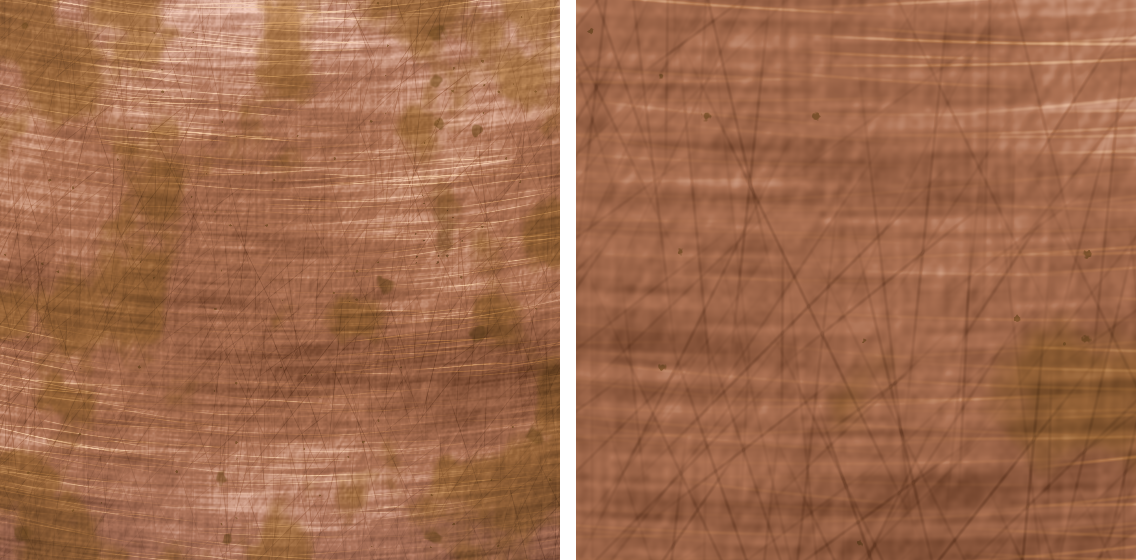
Left: the whole. Right: its middle third, enlarged.
A three.js fragment shader for this texture:

```glsl
// Worn, brushed copper sheet: a broad sheen sets the tone along a copper ramp,
// bowed brush streaks and random cell-based scratches cut into it,
// and ochre patina with cellular specks stains the surface.

#define DARK vec3(0.50, 0.31, 0.22)
#define MID vec3(0.68, 0.45, 0.34)
#define LIGHT vec3(0.89, 0.72, 0.64)
#define PATINA vec3(0.50, 0.33, 0.14)
#define BOW 0.17
#define BRUSH 0.62
#define GLINT 0.75
#define CUT 0.42
#define HALF_WIDTH 0.0017
#define GLINT_LAYERS 8
#define CUT_LAYERS 12

varying vec2 vUv;

float hash(vec2 p) {
  vec3 q = fract(p.xyx * vec3(0.1031, 0.1030, 0.0973));
  q += dot(q, q.yzx + 33.33);
  return fract((q.x + q.y) * q.z);
}

float noise(vec2 p) {
  vec2 i = floor(p), f = fract(p);
  f = f * f * (3.0 - 2.0 * f);
  float low = mix(hash(i), hash(i + vec2(1.0, 0.0)), f.x);
  float high = mix(hash(i + vec2(0.0, 1.0)), hash(i + 1.0), f.x);
  return mix(low, high, f.y);
}

float fbm(vec2 p) {
  float sum = 0.0, gain = 0.5;
  for (int i = 0; i < 5; i++) {
    sum += gain * noise(p);
    p = p * 2.03 + 17.3;
    gain *= 0.5;
  }
  return sum;
}

vec2 rotate(vec2 p, float angle) {
  float c = cos(angle), s = sin(angle);
  return vec2(c * p.x + s * p.y, c * p.y - s * p.x);
}

float glow(vec2 p, vec2 center, vec2 radius) {
  vec2 d = (p - center) / radius;
  return exp(-dot(d, d));
}

// One tapered, slightly tilted line along x in each cell that holds one
float scratch(vec2 p, vec2 cell, float density, float seed) {
  vec2 q = p / cell + seed * 7.31;
  q.x += 5.0 * hash(vec2(floor(q.y), seed));
  vec2 id = floor(q) + seed * 13.0, f = fract(q) - 0.5;
  float tilt = hash(id + 3.7) - 0.5;
  float offset = 0.4 * (hash(id + 9.2) - 0.5);
  float dist = abs(f.y - offset - 0.5 * tilt * f.x) * cell.y;
  float reach = mix(0.2, 0.5, hash(id + 21.4));
  float taper = 1.0 - smoothstep(0.3 * reach, reach, abs(f.x));
  float strength = step(hash(id), density) * mix(0.3, 1.0, hash(id + 5.1));
  return strength * taper * (1.0 - smoothstep(0.0, HALF_WIDTH, dist));
}

// Round specks with ragged rims, at most one per cell
float specks(vec2 p, float count, float density) {
  vec2 id = floor(p * count), f = fract(p * count);
  vec2 center = 0.35 + 0.3 * vec2(hash(id + 1.3), hash(id + 8.6));
  float radius = mix(0.08, 0.24, hash(id + 4.4));
  float dist = length(f - center) + 0.14 * (noise(p * count * 9.0) - 0.5);
  return step(hash(id), density) * (1.0 - smoothstep(0.5 * radius, radius, dist));
}

// Broad light and shade across the sheet
float sheen(vec2 p) {
  vec2 w = p + 0.12 * (vec2(fbm(p * 4.0), fbm(p * 4.0 + 31.0)) - 0.5);
  float t = 0.75 * glow(w, vec2(0.40, 0.96), vec2(0.24, 0.13));
  t += 0.65 * glow(w, vec2(0.98, 0.88), vec2(0.26, 0.13));
  t += 0.35 * glow(w, vec2(0.48, 0.11), vec2(0.32, 0.06));
  t += 0.30 * glow(w, vec2(0.02, 0.75), vec2(0.12, 0.18));
  t -= 0.95 * glow(w, vec2(1.02, 0.33), vec2(0.22, 0.09));
  t -= 0.45 * glow(w, vec2(0.53, 0.34), vec2(0.13, 0.07));
  t -= 0.55 * (1.0 - smoothstep(0.0, 0.35, w.y)) * smoothstep(0.12, 0.5, abs(w.x - 0.48));
  return t + 1.1 * (fbm(p * vec2(4.0, 6.0) + 6.0) - 0.5);
}

void main() {
  vec2 p = vUv, bowed = vec2(p.x, p.y - BOW * (p.x - 0.5) * (p.x - 0.5));
  float tone = sheen(p) - 0.08;
  // Fine brushing along the bow, crossed by steep and slanted fibres
  float brush = noise(bowed * vec2(7.0, 95.0)) + noise(bowed * vec2(16.0, 230.0) + 40.0) - 1.0;
  float fibre = noise(p * vec2(240.0, 16.0)) + noise(rotate(p, 1.0) * vec2(18.0, 220.0)) - 1.0;
  tone += BRUSH * (brush + 0.55 * fibre) + 0.25 * (noise(p * 256.0) - 0.5);
  // Bright scratches gather in bowed bands
  float bands = smoothstep(0.38, 0.75, noise(bowed * vec2(2.5, 9.0) + 2.0));
  bands += 0.6 * glow(p, vec2(0.45, 0.18), vec2(0.45, 0.14));
  float glints = 0.0, cuts = 0.0;
  for (int i = 0; i < GLINT_LAYERS; i++) {
    float k = float(i);
    vec2 q = rotate(bowed, 0.16 * (fract(k * 0.618) - 0.5));
    glints += scratch(q, vec2(0.24 + 0.03 * k, 0.014), 0.4, k + 1.0);
  }
  glints = min(glints * (0.2 + bands), 1.4);
  // Dark cuts run steeply in many directions
  for (int i = 0; i < CUT_LAYERS; i++) {
    float k = float(i);
    vec2 q = rotate(p, mix(0.65, 2.1, fract(k * 0.618)));
    cuts += scratch(q, vec2(0.20 + 0.03 * k, 0.026), 0.45, k + 30.0);
  }
  cuts *= 0.35 + 1.1 * noise(p * 4.0 + 11.0);
  cuts += 0.7 * scratch(rotate(p, 1.57), vec2(0.8, 0.08), 0.7, 60.0);
  // Copper ramp, pinker towards the top and bottom edges
  tone = clamp(tone + GLINT * glints - CUT * min(cuts, 1.6), -1.6, 1.25);
  vec3 color = tone < 0.0 ? mix(MID, DARK, -tone) : mix(MID, LIGHT, tone);
  float pink = smoothstep(0.2, 0.5, abs(p.y - 0.5)) - 0.4;
  color += vec3(0.0, 0.008, 0.03) * pink - vec3(0.0, 0.0, 0.05) * glints;
  // Ochre patina near the rim and in one darker stain
  float stain = glow(p, vec2(0.78, 0.57), vec2(0.05, 0.07));
  float rim = smoothstep(0.28, 0.62, length(p - 0.5));
  float growth = fbm(p * vec2(8.0, 7.0) + 53.0) + 0.16 * rim + 0.22 * stain;
  float spots = 0.6 * specks(p, 11.0, 0.07);
  spots += 0.7 * specks(p + 0.37, 75.0, 0.015 + 0.25 * stain);
  vec3 ochre = PATINA * (1.08 + 0.26 * tone) * (1.0 - 0.25 * stain);
  color = mix(color, ochre, 0.62 * smoothstep(0.58, 0.74, growth));
  color = mix(color, ochre * 0.8, min(spots, 0.8));
  gl_FragColor = vec4(clamp(color, 0.0, 1.0), 1.0);
}
```
